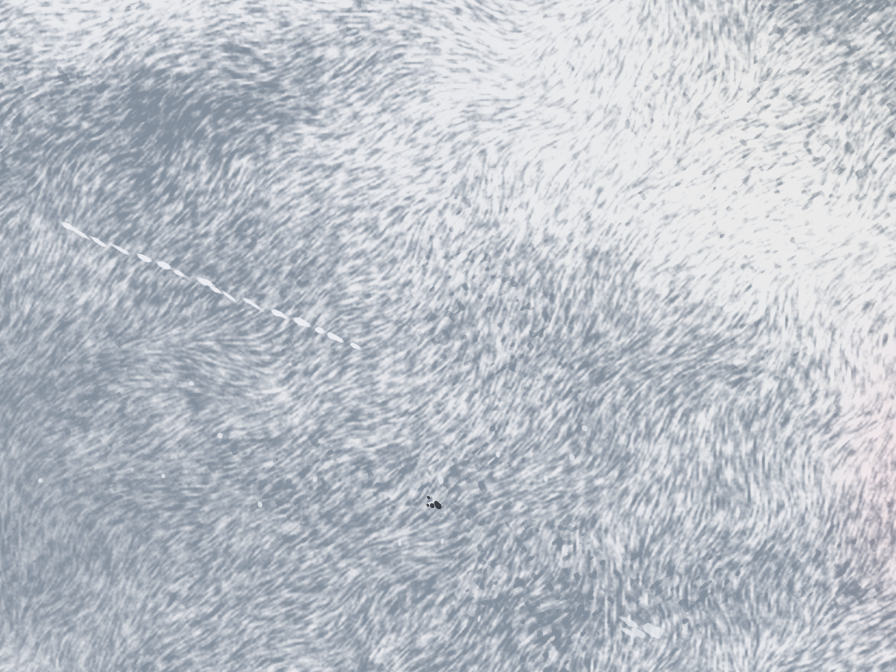
Give the GLSL for this texture, as a WebGL 2 fragment shader.

```glsl
#version 300 es
precision highp float;

uniform vec2 u_resolution;
out vec4 fragColor;

const vec3 SLATE = vec3(0.52, 0.565, 0.62);
const vec3 CHALK = vec3(0.91, 0.915, 0.93);

float hash(vec2 p) {
  vec3 h = fract(vec3(p.xyx) * 0.1031);
  h += dot(h, h.yzx + 33.33);
  return fract((h.x + h.y) * h.z);
}

float noise(vec2 p) {
  vec2 cell = floor(p), f = fract(p);
  f = f * f * (3.0 - 2.0 * f);
  float low = mix(hash(cell), hash(cell + vec2(1, 0)), f.x);
  float high = mix(hash(cell + vec2(0, 1)), hash(cell + vec2(1, 1)), f.x);
  return mix(low, high, f.y);
}

float fbm(vec2 p) {
  float sum = 0.0, weight = 0.5;
  for (int i = 0; i < 5; i++) {
    sum += weight * noise(p);
    p = mat2(1.6, 1.2, -1.2, 1.6) * p + 17.3;
    weight *= 0.5;
  }
  return sum / 0.97;
}

// Expresses v in a frame turned by the given angle
vec2 turn(vec2 v, float angle) {
  float c = cos(angle), s = sin(angle);
  return vec2(c * v.x + s * v.y, c * v.y - s * v.x);
}

float blob(vec2 p, vec2 center, vec2 size, float angle) {
  vec2 d = turn(p - center, angle) / size;
  return exp(-dot(d, d));
}

// Ragged elliptical chip with a smoothed rim
float chip(vec2 p, vec2 center, vec2 size, float angle, float soft) {
  vec2 d = turn(p - center, angle) / size;
  float rim = (length(d) - 1.3 + 0.8 * noise(p * 110.0)) * size.y;
  return 1.0 - smoothstep(-soft, soft, rim);
}

// Broad cover of pale paint: 0 is bare, 1 is fully coated
float coverage(vec2 p) {
  float t = 0.49;
  t -= 0.21 * blob(p, vec2(0.08, 0.30), vec2(0.45, 0.36), 0.0);
  t -= 0.09 * blob(p, vec2(0.70, 0.12), vec2(0.35, 0.22), 0.0);
  t += 0.13 * blob(p, vec2(0.68, 0.48), vec2(0.22, 0.16), 0.6);
  t += 0.56 * blob(p, vec2(0.93, 0.82), vec2(0.48, 0.24), -0.4);
  t += 0.28 * blob(p, vec2(1.24, 0.60), vec2(0.22, 0.15), -0.5);
  t -= 0.14 * blob(p, vec2(0.95, 0.50), vec2(0.20, 0.07), -0.2);
  t += 0.34 * blob(p, vec2(0.25, 1.02), vec2(0.45, 0.13), 0.1);
  t -= 0.42 * blob(p, vec2(0.35, 0.84), vec2(0.26, 0.075), 0.38);
  t -= 0.22 * blob(p, vec2(0.32, 0.66), vec2(0.16, 0.09), -0.3);
  t -= 0.20 * blob(p, vec2(0.00, 0.82), vec2(0.12, 0.11), 0.3);
  t -= 0.26 * blob(p, vec2(1.28, 0.96), vec2(0.17, 0.09), -0.3);
  t += 0.18 * blob(p, vec2(1.33, 0.32), vec2(0.14, 0.25), 0.0);
  return t;
}

// Short brush hairs: fine noise smeared along the stroke direction
float hairs(vec2 p, float angle) {
  vec2 along = vec2(cos(angle), sin(angle)) * 0.002;
  float sum = 0.0;
  for (int i = -3; i <= 3; i++) sum += noise((p + along * float(i)) * 235.0);
  return sum / 7.0 - 0.5;
}

void main() {
  vec2 p = gl_FragCoord.xy / u_resolution.y;
  float soft = 0.8 / u_resolution.y;

  // Cloudy patches with wandering borders
  vec2 warp = vec2(fbm(p * 5.0), fbm(p * 5.0 + 40.0)) - 0.5;
  float tone = coverage(p + 0.16 * warp);
  tone += 0.42 * (fbm(turn(p, 0.5) * vec2(5.0, 9.0) + 8.0) - 0.5);
  tone += 0.26 * (fbm(p * 24.0 + 60.0) - 0.5);

  // Brushed grain, calmer at the lower left
  float angle = 0.65 + 1.5 * (noise(p * 3.0 + 5.0) - 0.5) + 1.3 * (noise(p * 11.0) - 0.5);
  float calm = blob(p, vec2(0.0, 0.25), vec2(0.38, 0.38), 0.0);
  tone += mix(1.6, 0.75, calm) * hairs(p, angle);
  tone += 0.16 * (noise(p * 310.0 + 9.0) - 0.5);

  // Dark pits showing through the coat
  float pitted = smoothstep(0.4, 0.65, fbm(p * 7.0 + 90.0));
  float pits = smoothstep(0.68, 0.86, noise(turn(p, 0.6) * vec2(95.0, 140.0)));
  tone -= 0.42 * pits * pitted * (1.0 - 0.6 * calm);

  vec3 color = mix(SLATE, CHALK, smoothstep(-0.15, 1.1, tone));

  // Faint rosy and warm stains on the right
  color += vec3(0.035, -0.015, -0.015) * blob(p, vec2(1.34, 0.28), vec2(0.09, 0.20), 0.0);
  color += vec3(0.01, 0.004, -0.012) * blob(p, vec2(1.25, 0.85), vec2(0.4, 0.4), 0.0);

  // Chips along the ridge, then loose chips and dark flecks
  float white = 0.0, black = 0.0;
  for (int i = 0; i < 16; i++) {
    float k = float(i);
    vec2 r = vec2(hash(vec2(k, 3.0)), hash(vec2(k, 7.0)));
    vec2 ridge = mix(vec2(0.08, 0.67), vec2(0.54, 0.48), (k + r.x) / 16.0);
    vec2 size = vec2(0.007 + 0.014 * r.y, 0.0022 + 0.0025 * r.x);
    white = max(white, chip(p, ridge + 0.008 * (r.yx - 0.5), size, -0.5 + 0.3 * (r.x - 0.5), soft));
    vec2 loose = r * vec2(1.1, 0.5);
    white = max(white, 0.8 * chip(p, loose, size.yx * vec2(1.5, 0.25), 1.2 + r.y, soft));
    vec2 cluster = vec2(0.955, 0.055) + (r - 0.5) * vec2(0.07, 0.05);
    white = max(white, 0.75 * step(k, 5.0) * chip(p, cluster, size * vec2(0.9, 1.6), -0.5, soft));
    vec2 fleck = vec2(0.645, 0.245) + (r - 0.5) * vec2(0.03, 0.04);
    black = max(black, step(k, 4.0) * chip(p, fleck, vec2(0.003, 0.004) * (0.6 + r.x), r.y, soft));
  }
  color = mix(color, vec3(0.92, 0.93, 0.95), white);
  color = mix(color, vec3(0.14, 0.16, 0.19), 0.85 * black);
  fragColor = vec4(color, 1.0);
}
```
